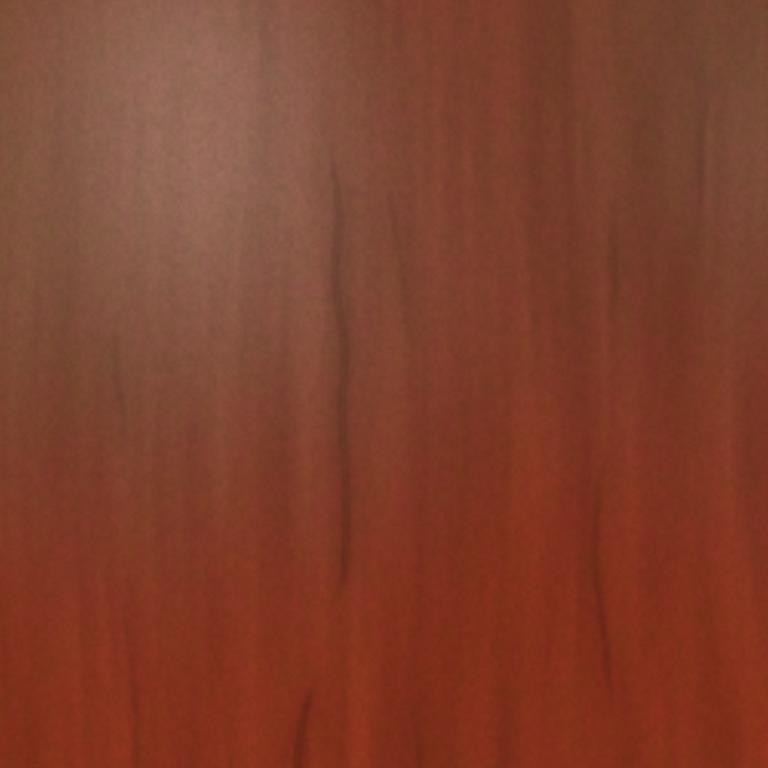
Write a Shadertoy shader that draws this texture.

```glsl
// Polished reddish wood panel with soft vertical grain and a few dark veins.
// Stretched value noise makes the streaks; wide Gaussian glows lay a pale sheen
// and a brown haze over the upper part, and fine noise adds a faint speckle.

float hash(vec2 p) {
    vec3 q = fract(p.xyx * 0.1031);
    q += dot(q, q.yzx + 33.33);
    return fract((q.x + q.y) * q.z);
}

float noise(vec2 p) {
    vec2 cell = floor(p), f = fract(p);
    f = f * f * (3.0 - 2.0 * f);
    return mix(mix(hash(cell), hash(cell + vec2(1, 0)), f.x),
               mix(hash(cell + vec2(0, 1)), hash(cell + vec2(1, 1)), f.x), f.y);
}

// Noise centred on zero
float wave(vec2 p) { return noise(p) - 0.5; }

float glow(vec2 p, vec2 center, vec2 size) {
    vec2 d = (p - center) / size;
    return exp(-dot(d, d));
}

// Thin wandering dark lines, the first ones strongest
float veins(vec2 p) {
    float sum = 0.0;
    for (int i = 0; i < 5; i++) {
        float k = float(i);
        float x = fract(0.42 + 0.37 * k) + 0.06 * wave(vec2(k * 7.3, p.y * 3.5 + k))
                + 0.012 * wave(vec2(k * 3.1 + 40.0, p.y * 11.0));
        float d = p.x - x;
        float fade = smoothstep(0.3, 0.75, noise(vec2(k * 5.7 + 20.0, p.y * 6.0)));
        float line = exp(-d * d / 0.00003) + 0.55 * exp(-d * d / 0.0005);
        sum += line * fade / (1.0 + 0.5 * k);
    }
    return sum;
}

void mainImage(out vec4 fragColor, in vec2 fragCoord) {
    vec2 uv = fragCoord / iResolution.xy;

    // Grain coordinate bends gently along the height
    vec2 g = uv;
    g.x += 0.035 * wave(vec2(uv.x * 3.0, uv.y * 2.2) + 9.0);
    float broad = wave(vec2(g.x * 9.0, uv.y * 1.3) + 3.0);
    float medium = wave(vec2(g.x * 27.0, uv.y * 2.5) + 17.0);
    float fine = wave(vec2(g.x * 75.0, uv.y * 5.0) + 31.0);
    float streak = 0.4 * broad + 0.4 * medium + 0.28 * fine;

    // Red wood, brightest and most orange at the bottom
    vec3 color = mix(vec3(0.515, 0.185, 0.105), vec3(0.465, 0.215, 0.15),
                     smoothstep(0.1, 0.75, uv.y + 0.25 * broad));

    // Brown haze at the upper corners, with an edge broken up by the grain
    vec2 h = uv + vec2(0.0, 0.3 * streak);
    float haze = glow(h, vec2(0.08, 0.82), vec2(0.38, 0.42))
               + 0.85 * glow(h, vec2(0.95, 0.95), vec2(0.24, 0.34));
    color = mix(color, vec3(0.435, 0.285, 0.20), min(0.9 * haze, 0.9));

    // Pale pink sheen
    float sheen = glow(uv, vec2(0.25, 0.87), vec2(0.20, 0.27))
                + 0.25 * glow(uv, vec2(0.36, 0.6), vec2(0.22, 0.28))
                + 0.25 * glow(uv, vec2(0.98, 0.8), vec2(0.10, 0.14));
    color = mix(color, vec3(0.60, 0.43, 0.365), min(0.85 * sheen, 0.85));

    // Streaks and veins fade under the sheen
    float contrast = 1.0 - 0.55 * min(sheen, 1.0);
    color *= 1.0 + 0.27 * streak * contrast;
    color *= 1.0 - 0.15 * min(veins(uv), 1.2) * contrast;

    // Soft mottling and fine speckle
    float speckle = 0.6 * wave(uv * 250.0) + 0.6 * wave(uv * vec2(150.0, 110.0) + 70.0);
    color *= 1.0 + 0.085 * speckle;
    color += vec3(0.010, -0.006, 0.008) * 2.0 * wave(uv * vec2(60.0, 40.0) + 90.0);

    fragColor = vec4(color, 1.0);
}
```
